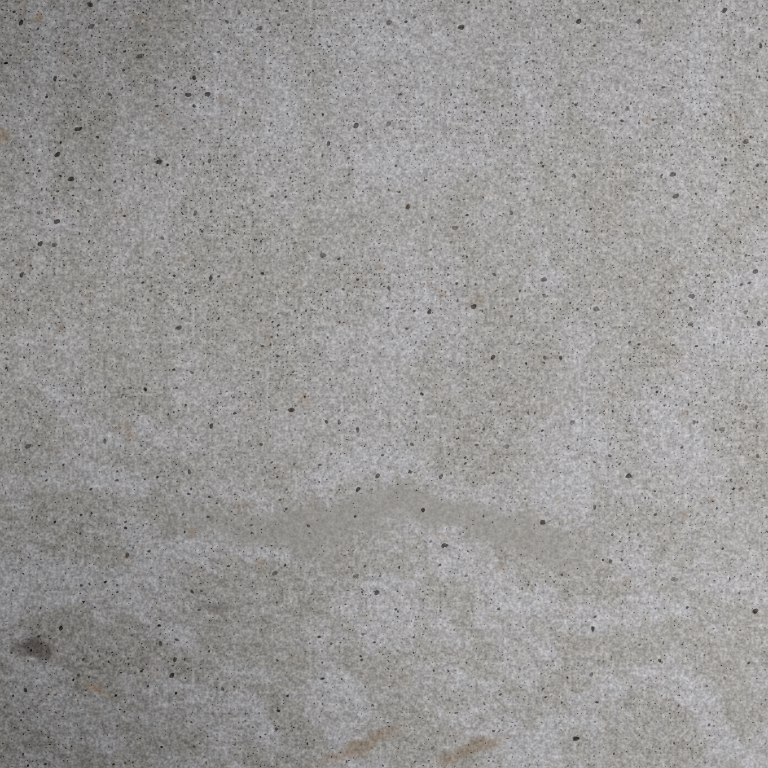
Give the GLSL for this texture, as a three.js fragment shader.

```glsl
// Weathered concrete slab: mottled grey, diagonal streaks, fine grain, dark pits and rust stains.
#define BASE_TONE 0.637
#define GRAIN 0.115
#define MOTTLE 0.075
#define PIT_DEPTH 0.36
#define PIT_SHARE 0.36
#define EDGE 0.0009
#define WARM_TINT vec3(1.012, 0.997, 0.968)
#define COOL_TINT vec3(0.998, 0.993, 1.010)
#define RUST vec3(0.50, 0.42, 0.34)
#define SOOT vec3(0.29, 0.27, 0.26)

varying vec2 vUv;

float hash(vec2 p) {
  vec3 q = fract(p.xyx * vec3(0.1031, 0.1030, 0.0973));
  q += dot(q, q.yzx + 33.33);
  return fract((q.x + q.y) * q.z);
}

mat2 rotation(float a) {
  return mat2(cos(a), sin(a), -sin(a), cos(a));
}

float cornerSlope(vec2 cell, vec2 offset) {
  float a = 6.2832 * hash(cell);
  return dot(vec2(cos(a), sin(a)), offset);
}

float gradientNoise(vec2 p) {
  vec2 i = floor(p), f = fract(p);
  vec2 w = f * f * f * (f * (f * 6.0 - 15.0) + 10.0);
  vec2 e = vec2(1.0, 0.0);
  float low = mix(cornerSlope(i, f), cornerSlope(i + e, f - e), w.x);
  float high = mix(cornerSlope(i + e.yx, f - e.yx), cornerSlope(i + 1.0, f - 1.0), w.x);
  return mix(low, high, w.y);
}

float fbm(vec2 p) {
  float sum = 0.0, amplitude = 0.5;
  for (int i = 0; i < 5; i++) {
    sum += amplitude * gradientNoise(p);
    p = rotation(0.6) * p * 2.03 + 17.3;
    amplitude *= 0.55;
  }
  return sum;
}

// Dark pits: one possible pit per grid cell, in three sizes.
float pits(vec2 p, float density) {
  float cover = 0.0, cells = 46.0;
  for (int i = 0; i < 3; i++) {
    vec2 q = p * cells + float(i) * 71.0;
    vec2 id = floor(q);
    float size = hash(id + 5.1);
    vec2 centre = 0.25 + 0.5 * vec2(hash(id + 11.7), hash(id + 23.9));
    vec2 d = rotation(6.2832 * size) * (fract(q) - centre) * vec2(0.85, 1.2);
    float radius = mix(0.06, 0.17, size * size) * (1.0 + 0.5 * gradientNoise(q * 5.0));
    float soft = EDGE * cells;
    float dot_ = 1.0 - smoothstep(radius - soft, radius + soft, length(d));
    float present = step(hash(id + 37.3), density * (0.5 + 0.4 * float(i)));
    cover = max(cover, dot_ * present * mix(0.5, 1.0, hash(id + 51.1)));
    cells *= 1.95;
  }
  return cover;
}

// Ragged elliptical blot, 1 at its core and 0 outside.
float blot(vec2 p, vec2 centre, vec2 size, float angle, float ragged) {
  vec2 d = rotation(-angle) * (p - centre) / size;
  return 1.0 - smoothstep(0.2, 1.0, length(d) + ragged);
}

void main() {
  vec2 p = vUv;
  vec2 warp = vec2(fbm(p * 5.0 + 3.0), fbm(p * 5.0 + 41.0));
  float ragged = 1.4 * fbm(p * 28.0 + 9.0);

  // Broad light: brighter to the right, dimmer at the left corners and ends.
  float tone = BASE_TONE + 0.085 * (p.x - 0.5);
  tone -= 0.13 * (1.0 - smoothstep(0.0, 0.65, length(p)));
  tone -= 0.07 * (1.0 - smoothstep(0.0, 0.5, length(p - vec2(0.0, 1.0))));
  tone -= 0.035 * smoothstep(0.72, 1.0, p.y);
  tone -= 0.025 * (1.0 - smoothstep(0.0, 0.2, p.y));

  // Pale film in slanted streaks below, softer upright clouds above.
  float lower = 1.0 - smoothstep(0.3, 0.6, p.y + 0.25 * (p.x - 0.3) + 0.2 * warp.x);
  float streaks = fbm(rotation(0.45) * (p + 0.12 * warp) * vec2(7.0, 15.0));
  float clouds = fbm((p + 0.1 * warp) * vec2(7.0, 4.0) + 60.0);
  float film = mix(smoothstep(-0.25, 0.3, clouds), smoothstep(-0.1, 0.16, streaks), lower);
  film = mix(film, smoothstep(-0.2, 0.25, fbm(p * 26.0 + 80.0)), 0.3);

  // Smooth dull band with a pale rim above it.
  float bandY = p.y - 0.315 + 0.12 * warp.y + 0.15 * (p.x - 0.5) * (p.x - 0.5);
  float span = smoothstep(0.15, 0.4, p.x) * (1.0 - smoothstep(0.68, 0.78, p.x + 0.2 * warp.x));
  float band = span * (1.0 - smoothstep(0.016, 0.036, abs(bandY) + 0.03 * streaks));
  float rim = span * (1.0 - smoothstep(0.0, 0.03, abs(bandY - 0.055)));
  film = clamp(film * (1.0 - 0.9 * band) + 0.3 * rim, 0.0, 1.0);
  tone += MOTTLE * (film - 0.5) - 0.015 * band;

  // Fine sandy grain, calmer on the band.
  float grain = gradientNoise(p * 165.0) + gradientNoise(p * 320.0 + 7.0);
  grain += 0.5 * gradientNoise(rotation(0.4) * p * vec2(55.0, 85.0));
  tone += GRAIN * grain * (1.0 - 0.45 * band);
  vec3 colour = tone * mix(WARM_TINT, COOL_TINT, film);

  // Rust and soot stains.
  float rust = blot(p, vec2(0.46, 0.025), vec2(0.07, 0.014), 0.42, ragged);
  rust = max(rust, blot(p, vec2(0.61, 0.025), vec2(0.07, 0.013), 0.35, ragged));
  rust = max(rust, blot(p, vec2(0.13, 0.1), vec2(0.035, 0.008), -0.45, ragged));
  rust = max(rust, blot(p, vec2(0.05, 0.977), vec2(0.013), 0.0, 0.4 * ragged));
  rust = max(rust, blot(p, vec2(0.0, 0.825), vec2(0.022, 0.016), 0.0, 0.4 * ragged));
  rust = max(rust, 0.6 * smoothstep(0.22, 0.4, fbm(p * 22.0 + 130.0)));
  colour = mix(colour, RUST + 0.5 * GRAIN * grain, 0.5 * rust);
  float soot = blot(p, vec2(0.045, 0.157), vec2(0.036, 0.02), -0.3, ragged);
  soot = max(soot, 0.5 * blot(p, vec2(0.275, 0.21), vec2(0.025, 0.011), 0.0, ragged));
  colour = mix(colour, SOOT + 0.5 * GRAIN * grain, 0.8 * soot);

  // Pits gather in clusters and thin out on the pale film below.
  float density = PIT_SHARE * (0.85 + 1.6 * fbm(p * 9.0 + 200.0));
  density *= (1.0 - 0.5 * lower) * (1.0 - 0.6 * band);
  colour -= PIT_DEPTH * pits(p, density) * vec3(0.98, 1.0, 1.0);

  gl_FragColor = vec4(clamp(colour, 0.0, 1.0), 1.0);
}
```
